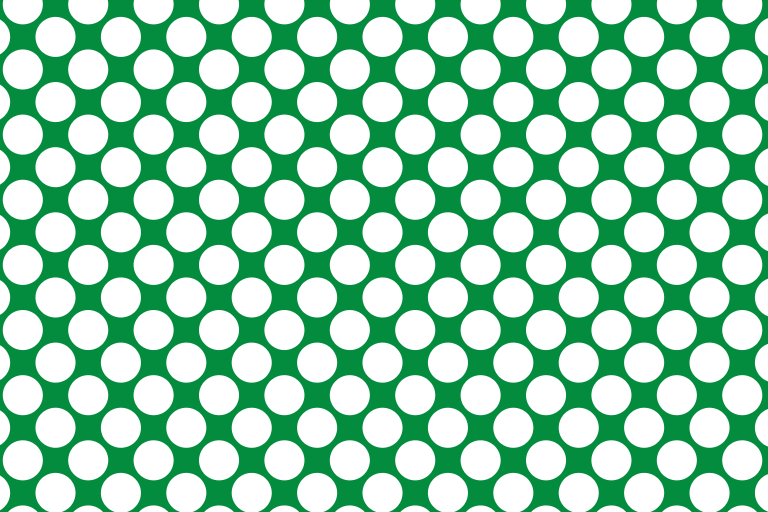
Give the GLSL for this pattern, as a WebGL 1 fragment shader.

```glsl
precision highp float;
// Staggered white polka dots on a flat green ground.

uniform vec2 u_resolution;

const vec3 GREEN = vec3(0.01, 0.55, 0.24);
const vec3 WHITE = vec3(1.0);

// Lengths are fractions of the canvas width.
const vec2 PERIOD = vec2(0.08516, 0.08482);
const vec2 DOT_ORIGIN = vec2(-0.0445, -0.0116);
const float DOT_RADIUS = 0.02607;

// Distance to the nearest point of a rectangular lattice.
float latticeDistance(vec2 p, vec2 period) {
  vec2 cell = p / period;
  return length((fract(cell + 0.5) - 0.5) * period);
}

// Signed distance to dots on the lattice and on its half-period offset.
float staggeredDots(vec2 p, vec2 period, float radius) {
  float corners = latticeDistance(p, period);
  float centers = latticeDistance(p - 0.5 * period, period);
  return min(corners, centers) - radius;
}

// Antialiased coverage of a signed distance over one pixel.
float coverage(float signedDistance, float pixel) {
  return clamp(0.5 - signedDistance / pixel, 0.0, 1.0);
}

void main() {
  float pixel = 1.0 / u_resolution.x;
  vec2 p = (gl_FragCoord.xy - 0.5 * u_resolution) * pixel;
  float dots = staggeredDots(p - DOT_ORIGIN, PERIOD, DOT_RADIUS);
  gl_FragColor = vec4(mix(GREEN, WHITE, coverage(dots, pixel)), 1.0);
}
```
